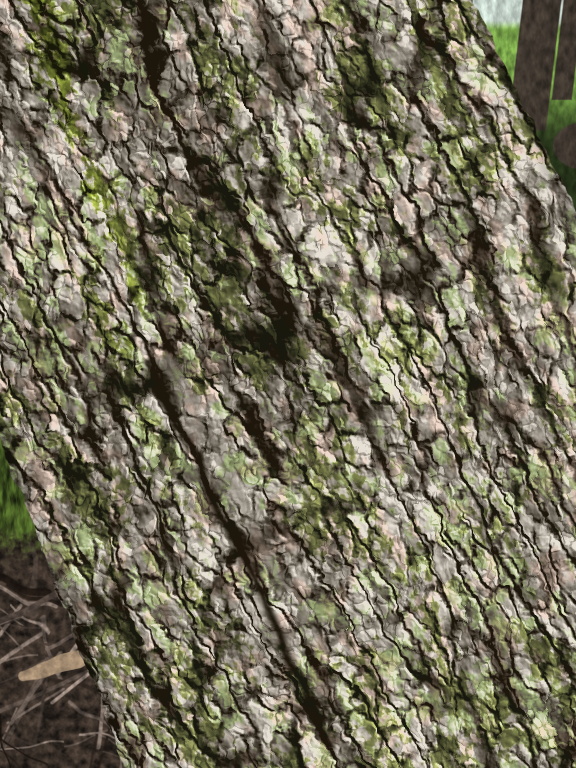
This texture is drawn by a Shadertoy shader. Its source:

```glsl
vec2 hash2(vec2 p) {
    vec3 q = fract(p.xyx * vec3(0.1031, 0.1030, 0.0973));
    q += dot(q, q.yzx + 33.33);
    return fract((q.xx + q.yz) * q.zy);
}

float noise(vec2 p) {
    vec2 i = floor(p), f = fract(p);
    f = f * f * (3.0 - 2.0 * f);
    return mix(mix(hash2(i).x, hash2(i + vec2(1, 0)).x, f.x),
               mix(hash2(i + vec2(0, 1)).x, hash2(i + vec2(1, 1)).x, f.x), f.y);
}

float fbm(vec2 p) {
    float sum = 0.0, amp = 0.57;
    for (int i = 0; i < 3; i++) {
        sum += amp * noise(p);
        p = mat2(1.6, 1.2, -1.2, 1.6) * p + 17.3;
        amp *= 0.5;
    }
    return sum;
}

// x: distance to the cell border, y: random value of the cell
vec2 cells(vec2 p) {
    vec2 base = floor(p);
    float near = 9.0, second = 9.0, id = 0.0;
    for (int y = -1; y <= 1; y++)
    for (int x = -1; x <= 1; x++) {
        vec2 c = base + vec2(x, y);
        float d = length(c + hash2(c) - p);
        if (d < near) { second = near; near = d; id = hash2(c + 71.0).y; }
        else second = min(second, d);
    }
    return vec2(second - near, id);
}

float segment(vec2 p, vec2 a, vec2 b) {
    vec2 ab = b - a;
    return length(p - a - ab * clamp(dot(p - a, ab) / dot(ab, ab), 0.0, 1.0));
}

float band(vec2 p, vec2 a, vec2 b, float width) {
    float d = segment(p, a, b) / width;
    return exp(-d * d);
}

// g.x runs across the grain, g.y along it
float barkHeight(vec2 g) {
    vec2 w = g + 0.018 * (vec2(fbm(g * vec2(48, 30)), fbm(g * vec2(44, 32) + 9.0)) - 0.5);
    w += 0.009 * (vec2(fbm(g * 130.0 + 4.0), fbm(g * 130.0 + 23.0)) - 0.5);
    vec2 plate = cells(w * vec2(42, 21));
    vec2 flake = cells(w * vec2(100, 66) + 7.0);
    float furrow = smoothstep(0.0, 0.11, abs(noise(w * vec2(30, 4.5)) - 0.5));
    float depth = 0.3 + 0.7 * smoothstep(0.3, 0.6, noise(w * vec2(50, 36) + 13.0));
    float h = mix(1.0, smoothstep(0.0, 0.3, plate.x), depth) * (0.24 + 0.3 * plate.y);
    h += smoothstep(0.0, 0.4, flake.x) * 0.24 * flake.y;
    h += 0.62 * fbm(g * vec2(85, 62));
    return h * mix(0.42, 1.0, furrow);
}

vec3 barkColor(vec2 p) {
    vec2 g = vec2(dot(p, vec2(0.89, 0.456)), dot(p, vec2(0.456, -0.89)));
    g.x += 0.03 * (noise(p * 4.0) - 0.5);
    float h = barkHeight(g);
    float shade = h - barkHeight(g + vec2(0.0029, -0.001));
    float patches = fbm(g * vec2(9, 4) + 3.0) - 0.5;
    float grit = fbm(g * vec2(150, 110) + 40.0) - 0.5;

    // broad light and dark zones
    float tone = 0.92 * h - 0.08 + 0.55 * shade + 0.22 * patches + 0.1 * (p.x - 0.35);
    tone -= 0.12 * band(p, vec2(0.2, 1.0), vec2(0.34, 0.55), 0.1);
    tone += 0.13 * band(p, vec2(0.3, 0.98), vec2(0.52, 0.5), 0.035);

    // long split with a smooth lip beside it
    vec2 q = p + 0.008 * (noise(p * 22.0) - 0.5);
    float lip = band(q, vec2(0.222, 0.53), vec2(0.365, 0.24), 0.011);
    tone = mix(tone, 0.34 + 0.3 * fbm(g * vec2(160, 20)), 0.6 * lip);
    tone *= 1.0 - 0.85 * band(q, vec2(0.195, 0.53), vec2(0.43, 0.03), 0.006);

    // moss in streaks and hollows
    float streak = band(p, vec2(0.05, 1.0), vec2(0.17, 0.57), 0.03);
    float edgeMoss = band(p, vec2(0.0, 0.55), vec2(0.25, 0.0), 0.05);
    float moss = fbm(g * vec2(26, 12) + 31.0) + 0.17 * streak + 0.06 * edgeMoss;
    moss += 0.6 * grit - 0.15 * (tone - 0.45);
    moss = smoothstep(0.56, 0.74, moss);
    tone = clamp(tone * (1.0 - 0.32 * moss), 0.09, 0.88);

    // warm grey, with pink plates and pale green lichen
    vec3 col = tone + vec3(0.025, -0.003, -0.045);
    float pink = smoothstep(0.48, 0.7, fbm(g * vec2(55, 36) + 5.0));
    col *= mix(vec3(1), vec3(1.04, 0.97, 0.95), pink);
    float lichen = fbm(g * vec2(40, 28) + 50.0) + 0.4 * grit + 0.06 * (p.x - p.y);
    lichen = smoothstep(0.5, 0.66, lichen);
    lichen *= smoothstep(0.3, 0.5, tone) * (1.0 - 0.7 * smoothstep(0.65, 0.85, tone));
    col *= mix(vec3(1), vec3(0.95, 1.08, 0.82), lichen);
    vec3 mossTint = mix(vec3(1.0, 1.04, 0.6), vec3(0.95, 1.06, 0.35), streak);
    return mix(col, tone * mossTint, 0.9 * moss);
}

// lawn and distant trunks
vec3 meadowColor(vec2 p, float px) {
    float grain = fbm(p * vec2(160, 90));
    vec3 col = mix(vec3(0.15, 0.2, 0.1), vec3(0.46, 0.62, 0.28), smoothstep(0.81, 0.9, p.y));
    col *= 0.6 + 0.8 * grain;
    col = mix(col, vec3(0.82, 0.88, 0.84) * (0.7 + 0.5 * grain), smoothstep(0.96, 0.975, p.y));
    float lean = 0.12 * (p.y - 0.9);
    float trunk = max(abs(p.x - 0.694 - lean) - 0.025, 0.83 - p.y);
    trunk = min(trunk, max(abs(p.x - 0.735 - lean) - 0.013, 0.87 - p.y));
    trunk = min(trunk, length((p - vec2(0.76, 0.81)) * vec2(1, 1.3)) - 0.04);
    return mix(col, vec3(0.24, 0.21, 0.18) * (0.6 + 0.8 * grain), smoothstep(px, -px, trunk));
}

// twigs, a dry leaf and a strip of grass
vec3 litterColor(vec2 p, float px) {
    float grain = fbm(p * 120.0);
    vec3 col = vec3(0.24, 0.2, 0.17) * (0.2 + 1.4 * grain);
    for (int i = 0; i < 60; i++) {
        vec2 r = hash2(vec2(i, 4)), s = hash2(vec2(i, 19));
        vec2 mid = r * vec2(0.17, 0.28);
        vec2 arm = (0.02 + 0.05 * s.y) * vec2(cos(s.x * 6.3), sin(s.x * 6.3));
        float d = segment(p + 0.01 * noise(p * 30.0), mid - arm, mid + arm) - 0.001 - 0.005 * s.y * r.y;
        vec3 wood = mix(vec3(0.12, 0.09, 0.07), vec3(0.56, 0.5, 0.46), hash2(s * 90.0).x);
        col = mix(col, wood * (0.5 + grain), smoothstep(px, -px, d));
    }
    float leaf = segment(p, vec2(0.03, 0.12), vec2(0.1, 0.14)) - 0.016 * noise(p * 35.0 + 2.0);
    col = mix(col, vec3(0.62, 0.53, 0.43) * (0.7 + 0.6 * grain), smoothstep(px, -px, leaf));
    vec3 grass = vec3(0.27, 0.35, 0.14) * (0.2 + 1.5 * fbm(p * vec2(180, 60)));
    return mix(col, grass, smoothstep(0.27, 0.32, p.y + 0.06 * (grain - 0.5)));
}

void mainImage(out vec4 fragColor, in vec2 fragCoord) {
    vec2 p = fragCoord / iResolution.y;
    float px = 1.0 / iResolution.y;
    float ragged = 0.012 * (fbm(p * 45.0) - 0.5);
    float left = p.x - (0.163 - 0.382 * p.y) + ragged;
    float right = 0.615 + 0.49 * (1.0 - p.y) - p.x + ragged;

    vec3 bark = barkColor(p) * (0.8 + 0.2 * smoothstep(0.0, 0.03, min(left, right)));
    vec3 col = mix(litterColor(p, px), bark, smoothstep(-px, px, left));
    col = mix(meadowColor(p, px), col, smoothstep(-px, px, right));
    fragColor = vec4(col, 1.0);
}
```
